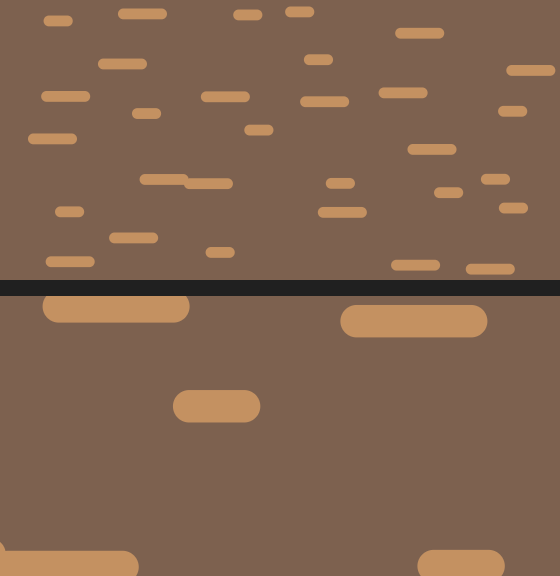
Top, the full canvas; bottom, a detail of the centre.
A WebGL 1 fragment shader for this pattern:

```glsl
precision highp float;

uniform vec2 u_resolution;

// Lengths are in units of the canvas height.
const vec3 GROUND_COLOR = vec3(0.49, 0.38, 0.31);
const vec3 DASH_COLOR = vec3(0.77, 0.57, 0.38);
const vec2 GRID = vec2(6.0, 5.0);        // cells per tile, even column count
const vec2 TILE = vec2(2.0, 1.0);        // size of the repeating tile
const vec2 JITTER = vec2(0.62, 0.60);    // scatter as a share of the cell
const float DASH_RADIUS = 0.0193;
const float SHORT_HALF_LENGTH = 0.052;
const float LONG_HALF_LENGTH = 0.0875;
const float LONG_SHARE = 0.52;
const float SEED = 3.7;

vec3 hash3(vec2 cell) {
  vec3 q = fract(vec3(cell.xyx + SEED) * vec3(0.1031, 0.1030, 0.0973));
  q += dot(q, q.yxz + 33.33);
  return fract((q.xxy + q.yzz) * q.zyx);
}

// Signed distance to a horizontal capsule centred on the origin.
float dashDistance(vec2 p, float halfLength) {
  p.x = max(abs(p.x) - (halfLength - DASH_RADIUS), 0.0);
  return length(p) - DASH_RADIUS;
}

// Distance to the nearest dash of a staggered, wrapping cell grid.
float scatterDistance(vec2 p) {
  vec2 cellSize = TILE / GRID;
  vec2 home = floor(p / cellSize);
  float nearest = 1.0;
  for (int j = -2; j <= 1; j++) {
    for (int i = -1; i <= 1; i++) {
      vec2 cell = home + vec2(float(i), float(j));
      vec3 rnd = hash3(mod(cell, GRID) * 7.0 + 1.0);
      float stagger = 0.5 * mod(cell.x, 2.0);
      vec2 center = cell + 0.5 + vec2(0.0, stagger) + (rnd.xy - 0.5) * JITTER;
      float halfLength = rnd.z < LONG_SHARE ? LONG_HALF_LENGTH : SHORT_HALF_LENGTH;
      nearest = min(nearest, dashDistance(p - center * cellSize, halfLength));
    }
  }
  return nearest;
}

void main() {
  vec2 p = gl_FragCoord.xy / u_resolution.y;
  float pixel = 1.0 / u_resolution.y;

  // One-pixel smooth edge between dash and ground.
  float coverage = clamp(0.5 - scatterDistance(p) / pixel, 0.0, 1.0);
  gl_FragColor = vec4(mix(GROUND_COLOR, DASH_COLOR, coverage), 1.0);
}
```
